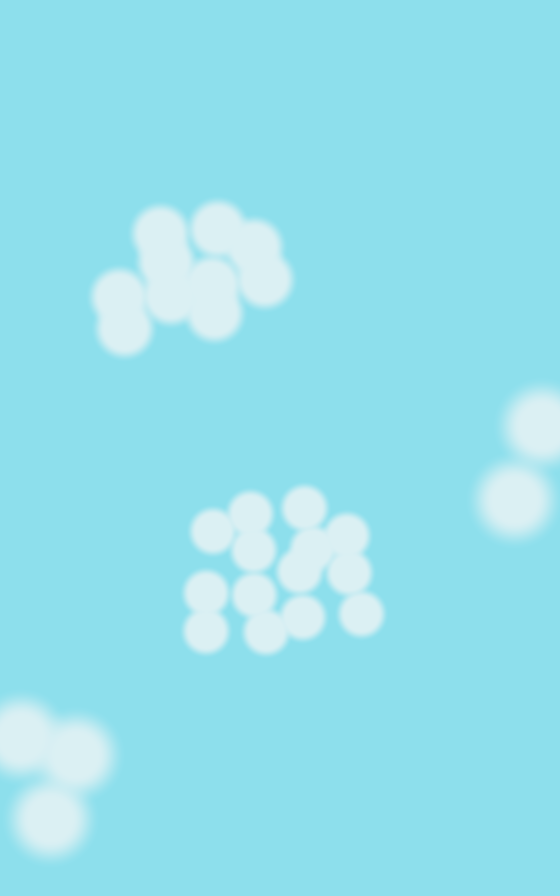
Reproduce this texture procedurally as a Shadertoy shader.

```glsl
const vec3 SKY_COLOR = vec3(0.553, 0.875, 0.927);
const vec3 CLOUD_COLOR = vec3(0.857, 0.940, 0.953);
const vec2 SCATTER_STEP = vec2(0.75488, 0.56984); // even two-dimensional spacing
const float JITTER = 0.05;

// Lengths are fractions of the canvas width.
const int CLOUD_COUNT = 4;
const vec4 CLOUD_PLACE[CLOUD_COUNT] = vec4[](  // centre, signed spread
    vec4(0.373, 1.096, 0.335, -0.206),
    vec4(0.533, 0.575, 0.344, -0.254),
    vec4(0.965, 0.840, 0.190, 0.304),
    vec4(0.137, 0.246, 0.200, 0.260));
const vec2 PUFF_SHAPE[CLOUD_COUNT] = vec2[](   // outer radius, solid core radius
    vec2(0.061, 0.036),
    vec2(0.049, 0.030),
    vec2(0.090, 0.038),
    vec2(0.090, 0.038));
const int PUFF_COUNT[CLOUD_COUNT] = int[](10, 14, 2, 3);

vec2 hash22(vec2 p) {
    vec3 q = fract(p.xyx * vec3(0.1031, 0.1030, 0.0973));
    q += dot(q, q.yzx + 33.33);
    return fract((q.xx + q.yz) * q.zy);
}

// Opacity of one cloud made of overlapping soft discs
float cloudOpacity(vec2 p, int cloud) {
    vec4 place = CLOUD_PLACE[cloud];
    vec2 shape = PUFF_SHAPE[cloud];
    float clear = 1.0;
    for (int i = 0; i < PUFF_COUNT[cloud]; i++) {
        vec2 offset = fract(0.5 + float(i) * SCATTER_STEP) - 0.5;
        offset += JITTER * (hash22(vec2(i, cloud) + 1.0) - 0.5);
        float d = length(p - place.xy - offset * place.zw);
        clear *= smoothstep(shape.y, shape.x, d);
    }
    return 1.0 - clear;
}

void mainImage(out vec4 fragColor, in vec2 fragCoord) {
    vec2 p = fragCoord / iResolution.x;
    vec3 color = SKY_COLOR;
    for (int cloud = 0; cloud < CLOUD_COUNT; cloud++) {
        color = mix(color, CLOUD_COLOR, cloudOpacity(p, cloud));
    }
    fragColor = vec4(color, 1.0);
}
```
